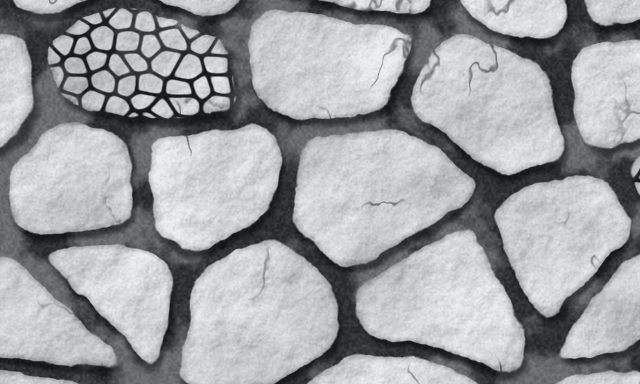
Give the GLSL for this texture, as a WebGL 2 fragment shader.

```glsl
#version 300 es
precision highp float;
// A dry grey wall of rough pale stones set in dark, blotchy mortar.
// Stones are rounded cellular noise on staggered rows with a warped outline;
// a few cells are filled with tiny stones. Relief is lit from the upper left.

uniform vec2 u_resolution;
out vec4 fragColor;

const vec2 STONE_SIZE = vec2(0.39, 0.31);     // pitch, canvas height = 1
const vec2 PEBBLE_SIZE = vec2(0.062, 0.054);
const float STONE_GAP = 0.065;                // half joint, in cells
const float PEBBLE_GAP = 0.075;
const float JITTER = 0.72;
const float CORNER_SHARPNESS = 17.0;
const float BEND = 0.016;
const float ROUGHNESS = 0.034;
const vec2 LIGHT_STEP = vec2(-0.003, 0.004);
const vec2 SHADOW_STEP = vec2(-0.008, 0.019);
const float RELIEF_GAIN = 1.15;
const float STONE_TONE = 0.825;
const float MORTAR_DARK = 0.19;
const float MORTAR_PALE = 0.42;
const vec3 COOL_TINT = vec3(-0.007, 0.0, 0.007);

struct Cell { float edge; vec2 id; };

vec2 hash2(vec2 p) {
  vec3 q = fract(p.xyx * vec3(0.1031, 0.1030, 0.0973));
  q += dot(q, q.yzx + 33.33);
  return fract((q.xx + q.yz) * q.zy);
}

float noise(vec2 p) {
  vec2 i = floor(p), f = fract(p);
  f = f * f * (3.0 - 2.0 * f);
  float low = mix(hash2(i).x, hash2(i + vec2(1, 0)).x, f.x);
  float high = mix(hash2(i + vec2(0, 1)).x, hash2(i + vec2(1, 1)).x, f.x);
  return mix(low, high, f.y);
}

float fbm(vec2 p) {
  float sum = 0.0, amp = 0.5;
  for (int i = 0; i < 5; i++) {
    sum += amp * noise(p);
    p = mat2(1.6, 1.2, -1.2, 1.6) * p + 11.7;
    amp *= 0.5;
  }
  return sum / 0.97;
}

vec2 cellCentre(vec2 id) {
  return id + vec2(0.5 * mod(id.y, 2.0), 0.0) + 0.5 + JITTER * (hash2(id + 40.0) - 0.5);
}

// Nearest cell and the rounded distance to its borders.
Cell cellular(vec2 p) {
  vec2 base = floor(p), id = base, mine = vec2(0);
  float best = 1e5;
  for (int y = -2; y <= 2; y++)
  for (int x = -2; x <= 2; x++) {
    vec2 cell = base + vec2(x, y);
    vec2 offset = cellCentre(cell) - p;
    float d = dot(offset, offset);
    if (d < best) { best = d; id = cell; mine = offset; }
  }
  float sum = 1e-12;
  for (int y = -2; y <= 2; y++)
  for (int x = -2; x <= 2; x++) {
    if (x == 0 && y == 0) continue;
    vec2 other = cellCentre(id + vec2(x, y)) - p;
    float d = dot(0.5 * (mine + other), normalize(other - mine));
    sum += exp(-CORNER_SHARPNESS * d);
  }
  return Cell(-log(sum) / CORNER_SHARPNESS, id);
}

vec2 warp(vec2 p) {
  vec2 bend = sin(p.yx * 7.0 + vec2(1.0, 4.0)) + 0.5 * sin(p.yx * 15.0 + vec2(3.0, 0.0));
  vec2 rough = vec2(fbm(p * 13.0), fbm(p * 13.0 + 57.0)) - 0.5;
  return p + BEND * bend + ROUGHNESS * rough;
}

float stoneTone(vec2 p, vec2 id, float inset) {
  float slope = fbm(p * 9.0) - fbm((p + LIGHT_STEP) * 9.0);
  float tone = STONE_TONE + 0.05 * (hash2(id).y - 0.5);
  tone += 0.22 * (fbm(p * 5.0 + 31.0) - 0.5);
  tone += RELIEF_GAIN * (slope + 0.6 * min(slope, 0.0));
  tone += 0.07 * (noise(p * 210.0) - 0.5);
  // Sparse cracks and a worn rim.
  float vein = abs(fbm(p * vec2(5.0, 3.5) + 8.0) - 0.5);
  float crack = 1.0 - smoothstep(0.0, 0.017, vein);
  tone -= 0.34 * crack * smoothstep(0.55, 0.75, noise(p * 6.0 + 20.0));
  tone -= 0.13 * (1.0 - smoothstep(0.0, 0.05, inset));
  return clamp(tone, 0.1, 0.93);
}

float mortarTone(vec2 p, float shadow) {
  float blotch = smoothstep(0.40, 0.62, fbm(p * 8.0 + 73.0));
  float tone = mix(MORTAR_DARK, MORTAR_PALE, blotch);
  tone += 0.10 * (noise(p * 170.0) - 0.5);
  return tone * mix(1.0, 0.52, shadow);
}

void main() {
  vec2 p = gl_FragCoord.xy / u_resolution.y;
  float pixel = 1.0 / u_resolution.y;
  vec2 shift = vec2(0.5, 0.0);
  vec2 q = warp(p);
  Cell stone = cellular(q / STONE_SIZE + shift);
  float inset = stone.edge - STONE_GAP;
  float soft = pixel / STONE_SIZE.y;
  float cover = smoothstep(-soft, soft, inset);

  // Some cells hold a miniature wall.
  if (mod(stone.id.x + 3.0 * stone.id.y, 9.0) == 7.0) {
    Cell pebble = cellular(mix(p, q, 0.3) / PEBBLE_SIZE);
    float pebbleSoft = pixel / PEBBLE_SIZE.y;
    cover *= smoothstep(-pebbleSoft, pebbleSoft, pebble.edge - PEBBLE_GAP);
  }

  // Stones above cast a soft shadow down onto the mortar.
  Cell above = cellular((q + SHADOW_STEP) / STONE_SIZE + shift);
  float shadow = smoothstep(-0.03, 0.03, above.edge - STONE_GAP);
  float tone = mix(mortarTone(p, shadow), stoneTone(p, stone.id, inset), cover);
  fragColor = vec4(clamp(tone + COOL_TINT, 0.0, 1.0), 1.0);
}
```
